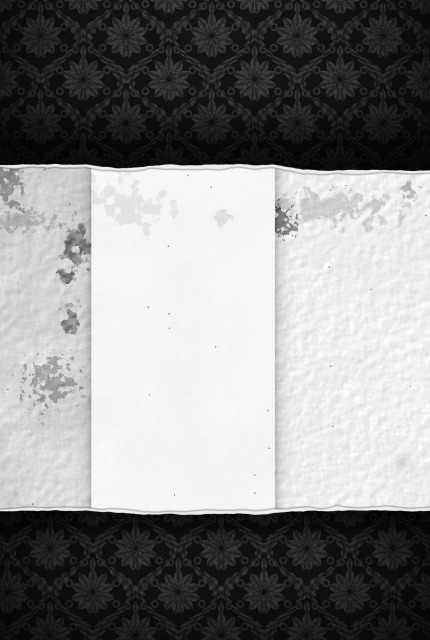
A Shadertoy shader for this background:

```glsl
// Torn pale plaster panels laid across a dark damask wallpaper.
#define PAGE vec2(0.672, 1.0)      // layout size, in page heights
#define CELL vec2(0.1338, 0.1360)  // damask repeat
#define PANEL_LEFT 0.1426
#define PANEL_RIGHT 0.4297
#define GROUND 0.068
#define MOTIF 0.205
#define LEFT_TONE 0.835
#define CENTRE_TONE 0.962
#define RIGHT_TONE 0.935
#define RELIEF 0.16

float hash(vec2 p) {
    return fract(sin(dot(p, vec2(127.1, 311.7))) * 43758.5453);
}

float noise(vec2 p) {
    vec2 i = floor(p), f = fract(p);
    f = f * f * (3.0 - 2.0 * f);
    return mix(mix(hash(i), hash(i + vec2(1, 0)), f.x),
               mix(hash(i + vec2(0, 1)), hash(i + vec2(1, 1)), f.x), f.y);
}

float fbm(vec2 p) {
    float sum = 0.0, gain = 0.533;
    for (int i = 0; i < 4; i++) {
        sum += gain * noise(p);
        p = mat2(1.6, 1.2, -1.2, 1.6) * p + 7.3;
        gain *= 0.5;
    }
    return sum;
}

float bump(float x, float centre, float width) {
    float d = (x - centre) / width;
    return exp(-d * d);
}

// Pointed leaf growing from the origin along a direction
float leaf(vec2 p, float angle, float start, float len, float width, float aa) {
    vec2 axis = vec2(sin(angle), cos(angle));
    float along = (dot(p, axis) - start) / len;
    float across = abs(p.x * axis.y - p.y * axis.x);
    float edge = width * sin(3.14159 * clamp(along, 0.0, 1.0));
    float vein = 0.45 + 0.55 * smoothstep(0.0, 0.025, across);
    return smoothstep(aa, -aa, across - edge) * step(0.0, along) * step(along, 1.0) * vein;
}

// Half-drop damask: leafy medallions inside an ogee of feathered scrolls
float damask(vec2 u, float aa) {
    vec2 c = fract(u + 0.5) - 0.5;
    if (abs(c.x) + abs(c.y) > 0.5) c = fract(u) - 0.5;
    c.x = abs(c.x);
    float ink = 0.0;
    for (int i = 0; i < 6; i++) {
        float a = float(i) * 0.6;
        ink = max(ink, leaf(c, a, 0.07, 0.23 - 0.012 * float(i), 0.052, aa));
        ink = max(ink, leaf(c - vec2(0.0, 0.02), a + 0.3, 0.02, 0.13, 0.03, aa));
    }
    ink = max(ink, leaf(c, 0.0, 0.25, 0.17, 0.035, aa));
    float ogee = 0.25 + 0.2 * cos(6.28318 * u.y);
    float x = abs(fract(u.x + 0.5) - 0.5);
    float side = x - ogee;
    float feather = sin(u.y * 75.0 + side * 50.0);
    float width = 0.052 + 0.025 * sin(12.56637 * u.y) + 0.012 * feather;
    float scroll = smoothstep(aa, -aa, abs(side) - width);
    scroll *= 0.7 + 0.3 * feather;
    scroll *= 0.4 + 0.6 * smoothstep(0.004, 0.02, abs(side + 0.012));
    ink = max(ink, scroll);
    for (int i = 0; i < 4; i++) {
        float y = -0.36 + 0.24 * float(i);
        vec2 curl = c - vec2(0.18 + 0.13 * cos(6.28318 * y), y);
        float ring = abs(length(curl) - 0.035) - 0.011;
        ink = max(ink, smoothstep(aa, -aa, ring) * 0.8);
    }
    return ink;
}

float stain(vec2 p, vec2 centre, vec2 radius, float grit) {
    float body = 1.0 - length((p - centre) / radius);
    return smoothstep(0.0, 0.35, 0.8 * body + (fbm(p * grit) - 0.55) * 2.2);
}

float wallpaper(vec2 p, float px) {
    bool upper = p.y > 0.5;
    vec2 origin = upper ? vec2(0.1302, 0.8737) : vec2(0.0781, 0.1406);
    float ink = damask((p - origin) / CELL, px / CELL.x);
    float light = upper ? mix(0.3, 1.08, smoothstep(0.735, 0.87, p.y))
                        : mix(0.35, 0.95, smoothstep(0.205, 0.14, p.y)) * mix(0.7, 1.0, smoothstep(0.0, 0.1, p.y));
    light *= 1.0 - 0.5 * pow(abs(2.0 * p.x / PAGE.x - 1.0), 3.0);
    float weave = 0.75 + 0.5 * noise(p * 420.0);
    return mix(GROUND, MOTIF * weave, ink) * light;
}

float plaster(vec2 p, float px) {
    float inLeft = smoothstep(px, -px, p.x - PANEL_LEFT);
    float inRight = smoothstep(-px, px, p.x - PANEL_RIGHT);
    float sides = inLeft + inRight;
    float cloud = fbm(p * 14.0) - 0.5;
    float relief = fbm(p * 95.0) - fbm(p * 95.0 + vec2(0.35, -0.35));
    float tone = mix(mix(CENTRE_TONE, LEFT_TONE, inLeft), RIGHT_TONE, inRight);
    tone += cloud * mix(0.035, 0.13, inLeft) + relief * RELIEF * mix(0.12, 1.0, sides);
    tone -= 0.05 * inLeft * smoothstep(0.6, 0.74, p.y);

    // Shadows cast by the middle sheet
    tone -= inLeft * 0.2 * exp(-abs(PANEL_LEFT - p.x) / 0.006);
    tone -= inRight * 0.24 * exp(-abs(p.x - PANEL_RIGHT) / 0.009);

    // Flaking chain and weathered patches
    for (int i = 0; i < 3; i++) {
        float sway = cos(2.4 * float(i));
        vec2 centre = vec2(0.109 + 0.011 * sway, 0.62 - 0.055 * float(i));
        float flake = stain(p, centre, vec2(0.02, 0.027) + 0.006 * sway, 85.0);
        tone = mix(tone, 0.36 + 0.3 * noise(p * 190.0), flake * inLeft);
    }
    float dirt = 0.22 * stain(p, vec2(0.081, 0.404), vec2(0.045, 0.041), 150.0);
    dirt += 0.25 * stain(p, vec2(0.014, 0.712), vec2(0.025, 0.038), 110.0);
    dirt += 0.12 * stain(p, vec2(0.03, 0.655), vec2(0.07, 0.02), 160.0);
    dirt *= inLeft;
    dirt += inRight * 0.38 * stain(p, vec2(0.443, 0.655), vec2(0.020, 0.027), 140.0);
    dirt += inRight * 0.13 * stain(p, vec2(0.53, 0.674), vec2(0.11, 0.032), 75.0);
    dirt += inRight * 0.22 * stain(p, vec2(0.638, 0.703), vec2(0.016, 0.014), 130.0);
    dirt += inRight * 0.09 * bump(length(p - vec2(0.631, 0.277)), 0.0, 0.012);
    dirt += (1.0 - sides) * 0.07 * stain(p, vec2(0.20, 0.675), vec2(0.065, 0.042), 70.0);
    dirt += (1.0 - sides) * 0.09 * stain(p, vec2(0.348, 0.660), vec2(0.014, 0.014), 100.0);

    // Sparse dark specks
    vec2 id = floor(p * 32.0);
    vec2 spot = fract(p * 32.0) - 0.2 - 0.6 * vec2(hash(id + 3.1), hash(id + 8.7));
    dirt += 0.35 * step(0.93, hash(id)) * smoothstep(0.055, 0.02, length(spot));
    return clamp(tone - dirt, 0.0, 1.0);
}

void mainImage(out vec4 fragColor, in vec2 fragCoord) {
    vec2 p = fragCoord / iResolution.xy * PAGE;
    float px = 0.75 / iResolution.y;

    // Ragged upper and lower tears
    float rough = 0.004 * (fbm(vec2(p.x * 45.0, 2.0)) - 0.5);
    float top = 0.7425 - 0.005 * bump(p.x, 0.195, 0.035) - 0.009 * smoothstep(0.42, 0.50, p.x) + rough;
    float bottom = 0.2015 - 0.005 * smoothstep(0.15, 0.23, p.x) * smoothstep(0.46, 0.41, p.x) + rough;
    float inside = min(top - p.y, p.y - bottom);
    float sheet = smoothstep(-px, px, inside);

    // Bright torn lip with a thin shaded crease
    float lip = 0.0035 + 0.005 * noise(vec2(p.x * 38.0, step(0.5, p.y) * 9.0));
    float tone = plaster(p, px);
    tone = mix(0.93, tone, smoothstep(lip - px, lip + px, inside));
    tone -= 0.22 * bump(inside, lip, 0.0014);

    float value = mix(wallpaper(p, px), tone, sheet);
    fragColor = vec4(vec3(value), 1.0);
}
```
